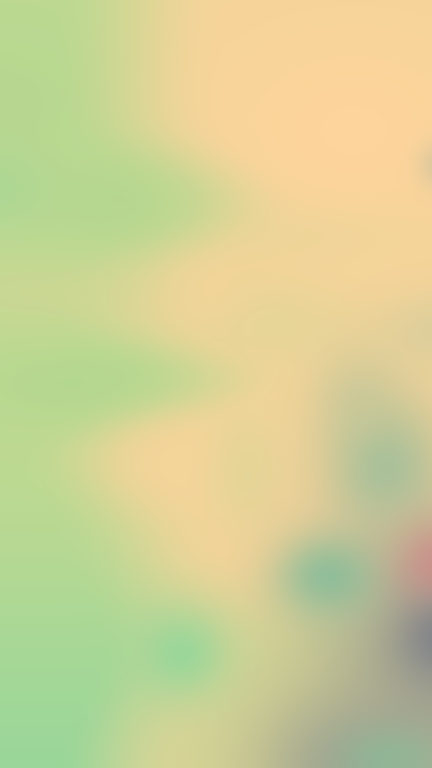
A WebGL 1 fragment shader for this background:

```glsl
precision highp float;
// Soft blurred backdrop: green drifting into peach, with a dusky lower right corner.
uniform vec2 u_resolution;

// Elliptical gaussian falloff, 1 at the centre
float glow(vec2 p, vec2 centre, vec2 radius) {
  vec2 d = (p - centre) / radius;
  return exp(-dot(d, d));
}

// Gaussian bump along one axis
float bump(float y, float centre, float width) {
  float d = (y - centre) / width;
  return exp(-d * d);
}

void main() {
  vec2 p = gl_FragCoord.xy / u_resolution;

  vec3 peach = vec3(0.96, 0.83, 0.60);
  vec3 khaki = vec3(0.82, 0.84, 0.58);
  vec3 leaf = vec3(0.70, 0.84, 0.56);
  vec3 mint = vec3(0.60, 0.84, 0.60);
  vec3 sage = vec3(0.54, 0.74, 0.60);
  vec3 dusk = vec3(0.61, 0.61, 0.56);

  // Green side, cooler toward the bottom
  vec3 green = mix(mint, vec3(0.74, 0.85, 0.57), smoothstep(-0.05, 0.42, p.y));
  green = mix(green, leaf, 0.6 * glow(p, vec2(0.0, 0.87), vec2(0.3, 0.1)));

  // Wavy border between green and peach
  float border = 0.32
    + 0.20 * bump(p.y, 0.74, 0.065)
    - 0.05 * bump(p.y, 0.61, 0.05)
    + 0.16 * bump(p.y, 0.505, 0.05)
    - 0.08 * bump(p.y, 0.40, 0.06)
    + 0.10 * bump(p.y, 0.16, 0.10);
  float warmth = smoothstep(border - 0.20, border + 0.20, p.x);
  vec3 color = mix(green, peach, warmth);

  // Khaki floor and faint olive patches in the peach
  color = mix(color, khaki, 0.85 * warmth * smoothstep(0.29, 0.14, p.y));
  color = mix(color, khaki, 0.45 * glow(p, vec2(0.56, 0.39), vec2(0.10, 0.08)));
  color = mix(color, khaki, 0.40 * glow(p, vec2(0.62, 0.58), vec2(0.20, 0.06)));
  color = mix(color, khaki, 0.30 * glow(p, vec2(0.70, 0.70), vec2(0.25, 0.04)));
  color = mix(color, khaki, 0.60 * glow(p, vec2(0.10, 0.62), vec2(0.32, 0.055)));

  // Green lobes reaching in from the left
  color = mix(color, leaf, 0.85 * glow(p, vec2(0.27, 0.74), vec2(0.22, 0.055)));
  color = mix(color, leaf, 0.85 * glow(p, vec2(0.18, 0.50), vec2(0.22, 0.045)));
  color = mix(color, vec3(0.66, 0.84, 0.58), 0.7 * glow(p, vec2(0.0, 0.755), vec2(0.10, 0.05)));

  // Warm highlights
  color = mix(color, vec3(1.0, 0.83, 0.61), 0.8 * glow(p, vec2(0.82, 0.83), vec2(0.32, 0.13)));
  color = mix(color, peach, 0.6 * glow(p, vec2(0.38, 0.40), vec2(0.14, 0.06)));
  color = mix(color, peach, 0.5 * glow(p, vec2(0.49, 0.615), vec2(0.10, 0.04)));

  // Dusky corner and the haze above it
  color = mix(color, dusk, 0.95 * glow(p, vec2(1.03, 0.15), vec2(0.27, 0.19)));
  color = mix(color, dusk, 0.85 * glow(p, vec2(0.82, 0.0), vec2(0.23, 0.10)));
  color = mix(color, vec3(0.65, 0.75, 0.60), 0.95 * glow(p, vec2(0.89, 0.395), vec2(0.13, 0.085)));
  color = mix(color, vec3(0.74, 0.77, 0.59), 0.55 * glow(p, vec2(0.83, 0.48), vec2(0.11, 0.07)));
  color = mix(color, vec3(0.78, 0.79, 0.61), 0.5 * glow(p, vec2(1.02, 0.57), vec2(0.14, 0.05)));
  color = mix(color, vec3(0.78, 0.75, 0.62), 0.6 * glow(p, vec2(1.02, 0.785), vec2(0.05, 0.03)));

  // Cool and rosy spots
  color = mix(color, sage, 0.9 * glow(p, vec2(0.76, 0.25), vec2(0.12, 0.055)));
  color = mix(color, mint, 0.95 * glow(p, vec2(0.42, 0.15), vec2(0.11, 0.06)));
  color = mix(color, sage, 0.7 * glow(p, vec2(0.90, 0.01), vec2(0.13, 0.045)));
  color = mix(color, vec3(0.80, 0.56, 0.54), 0.9 * glow(p, vec2(1.02, 0.265), vec2(0.10, 0.055)));
  color = mix(color, vec3(0.48, 0.49, 0.53), 0.8 * glow(p, vec2(1.03, 0.17), vec2(0.10, 0.05)));

  gl_FragColor = vec4(color, 1.0);
}
```
